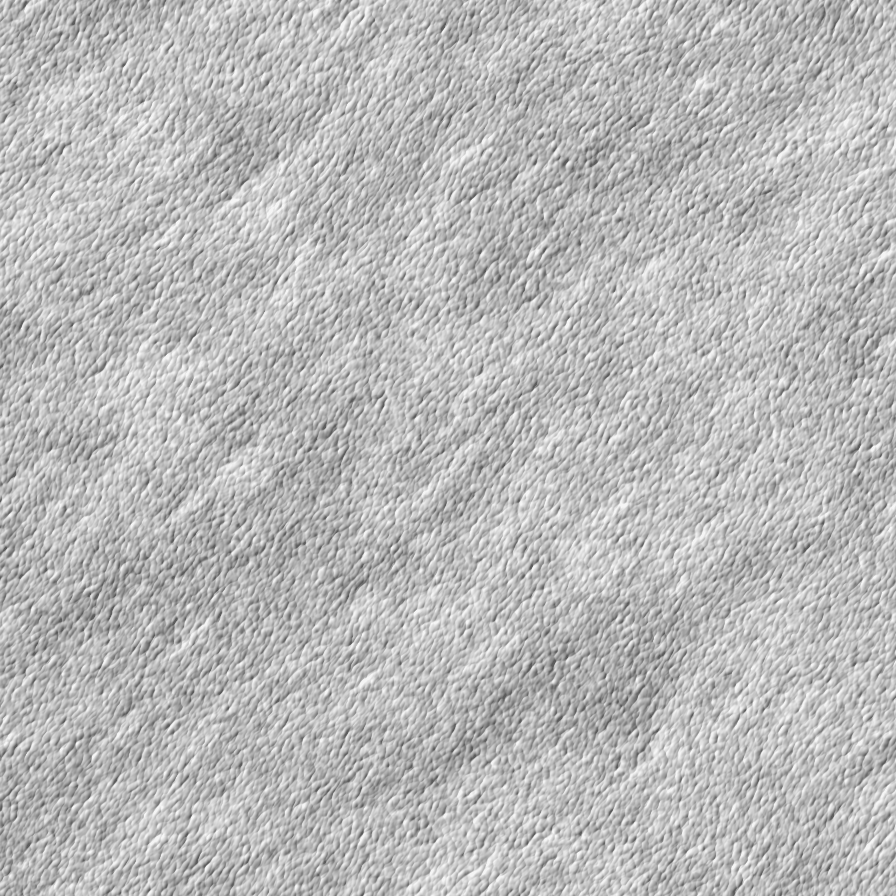
Write a WebGL 1 fragment shader that draws this texture.

```glsl
precision highp float;
uniform vec2 u_resolution;

vec3 hash3(vec2 cell) {
  vec3 h = fract(cell.xyx * vec3(0.1031, 0.1030, 0.0973));
  h += dot(h, h.yxz + 33.33);
  return fract((h.xxy + h.yzz) * h.zyx);
}

// Smooth cellular noise: xy = slope of the nearest grains, z = their tone
vec3 grains(vec2 p, float hardness) {
  vec2 cell = floor(p);
  vec3 sum = vec3(0.0);
  float total = 0.0;
  for (int j = -1; j <= 1; j++) {
    for (int i = -1; i <= 1; i++) {
      vec2 neighbour = cell + vec2(float(i), float(j));
      vec3 rnd = hash3(neighbour);
      vec2 toPixel = p - neighbour - rnd.xy;
      float weight = exp(-hardness * dot(toPixel, toPixel));
      sum += weight * vec3(toPixel, rnd.z - 0.5);
      total += weight;
    }
  }
  return sum / total;
}

// Coordinates along and across a direction
vec2 align(vec2 p, float degrees) {
  float a = radians(degrees);
  return vec2(dot(p, vec2(cos(a), sin(a))), dot(p, vec2(-sin(a), cos(a))));
}

void main() {
  vec2 p = gl_FragCoord.xy / u_resolution.y;
  vec2 bend = 0.004 * sin(p.yx * vec2(11.0, 9.0) + 2.0 * sin(p * 7.0));
  vec2 wavy = p + bend + 0.0007 * sin(p.yx * vec2(83.0, 71.0));

  // Fine embossed grain, lit from the upper left
  vec3 coarse = grains(align(wavy, 50.0) * vec2(105.0, 185.0), 5.0);
  vec3 fine = grains(align(wavy, 66.0) * vec2(150.0, 225.0) + 37.0, 5.0);
  vec3 speck = grains(align(wavy, 38.0) * vec2(140.0, 200.0) + 71.0, 5.0);
  float relief = 0.29 * coarse.y + 0.29 * fine.y + 0.17 * speck.z;

  // Thin diagonal scratches: shaded like ridges, long and straight
  vec2 slant = align(p + bend, 42.0);
  vec3 scratch = grains(slant * vec2(22.0, 110.0) + 17.0, 5.0);
  vec3 streaks = grains(slant * vec2(13.0, 58.0) + 91.0, 5.0);
  relief += 0.06 * scratch.y + 0.08 * scratch.z;
  relief += 0.08 * smoothstep(0.3, 0.47, scratch.z);

  // Broad cloudy patches
  float patches = grains(slant * vec2(3.5, 9.0) + 11.0, 4.0).z;
  float mottle = grains(slant * vec2(7.0, 20.0) + 53.0, 4.0).z;
  float tone = 0.13 * patches + 0.11 * mottle + 0.08 * streaks.z;

  // Soft shoulder keeps the highlights below white
  float v = relief + tone;
  float grey = 0.724 + v - 0.6 * v * v;
  gl_FragColor = vec4(vec3(clamp(grey, 0.36, 0.96)), 1.0);
}
```
